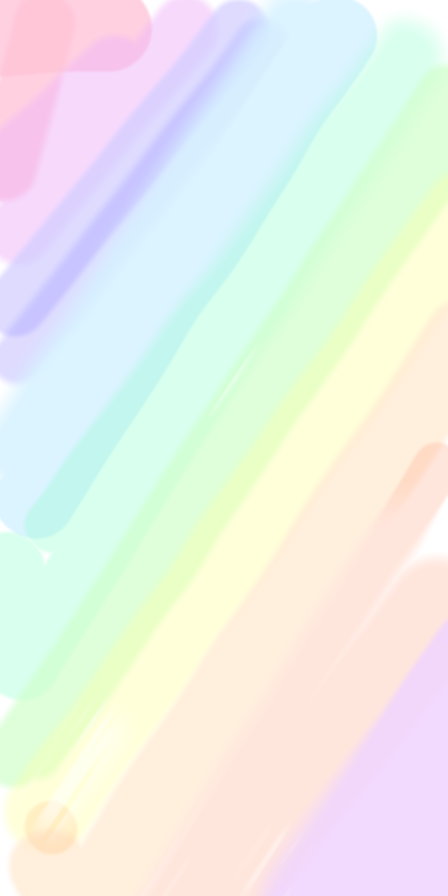
Write a Shadertoy shader that draws this background.

```glsl
// Diagonal pastel rainbow of overlapping translucent brush strokes on white paper.

const vec3 PAPER    = vec3(1.0);
const vec3 PINK     = vec3(1.00, 0.82, 0.88);
const vec3 MAGENTA  = vec3(0.97, 0.85, 0.99);
const vec3 INDIGO   = vec3(0.87, 0.86, 1.00);
const vec3 BLUE     = vec3(0.86, 0.955, 1.00);
const vec3 MINT     = vec3(0.85, 1.00, 0.935);
const vec3 GREEN    = vec3(0.87, 1.00, 0.855);
const vec3 YELLOW   = vec3(1.00, 1.00, 0.855);
const vec3 PEACH    = vec3(1.00, 0.937, 0.865);
const vec3 CORAL    = vec3(1.00, 0.902, 0.865);
const vec3 LAVENDER = vec3(0.95, 0.855, 1.00);

const vec2 ALONG = vec2(0.56, 0.83);    // direction of the brush
const float WOBBLE = 0.010;             // unevenness of stroke edges
const float WOBBLE_SCALE = 7.0;
const vec2 BRISTLES = vec2(85.0, 4.0);  // streak frequency across and along
const float LIFT = 0.55;                // paper showing through dry paint

float hash(vec2 p) {
    vec3 q = fract(vec3(p.xyx) * 0.1031);
    q += dot(q, q.yzx + 33.33);
    return fract((q.x + q.y) * q.z);
}

float noise(vec2 p) {
    vec2 i = floor(p), f = fract(p);
    f = f * f * (3.0 - 2.0 * f);
    return mix(mix(hash(i), hash(i + vec2(1, 0)), f.x),
               mix(hash(i + vec2(0, 1)), hash(i + vec2(1, 1)), f.x), f.y);
}

// Signed distance to a round-ended stroke from a to b
float stroke(vec2 p, vec2 a, vec2 b, float radius) {
    vec2 pa = p - a, ba = b - a;
    float t = clamp(dot(pa, ba) / dot(ba, ba), 0.0, 1.0);
    return length(pa - ba * t) - radius;
}

// Lay paint over a base; wet sets how much the base shows through
vec3 paint(vec3 base, vec3 pigment, float d, float soft, float wet) {
    soft = max(soft, 1.0 / iResolution.x);
    float cover = 1.0 - smoothstep(-soft, soft, d);
    return mix(base, pigment * mix(vec3(1.0), base, wet), cover);
}

// Soft patch where the brush ran dry
float dryPatch(vec2 p, vec2 a, vec2 b, float radius) {
    return 1.0 - smoothstep(-radius, radius * 0.5, stroke(p, a, b, radius));
}

void mainImage(out vec4 fragColor, in vec2 fragCoord) {
    vec2 uv = fragCoord / iResolution.xy * vec2(1.0, 2.0);
    vec2 brush = vec2(dot(uv, vec2(ALONG.y, -ALONG.x)), dot(uv, ALONG));
    vec2 p = uv + WOBBLE * (vec2(noise(uv * WOBBLE_SCALE),
                                 noise(uv * WOBBLE_SCALE + 19.0)) - 0.5);
    vec3 color = PAPER;

    // Pink and magenta corner
    color = paint(color, PINK, stroke(p, vec2(0.0, 1.93), vec2(0.24, 1.94), 0.10), 0.005, 0.4);
    color = paint(color, PINK, stroke(p, vec2(0.01, 1.62), vec2(0.10, 1.95), 0.07), 0.012, 0.3);
    float d = min(stroke(p, vec2(0.04, 1.48), vec2(0.415, 1.935), 0.073),
                  stroke(p, vec2(0.02, 1.62), vec2(0.26, 1.845), 0.078));
    color = paint(color, MAGENTA, d, 0.014, 0.55);

    // Two indigo passes, darker where they cross
    d = stroke(p, vec2(0.035, 1.32), vec2(0.535, 1.93), 0.068);
    color = paint(color, INDIGO, d, 0.010, 0.3);
    d = stroke(p, vec2(0.035, 1.195), vec2(0.585, 1.90), 0.056);
    color = paint(color, INDIGO, d, 0.014, 0.75);

    // Blue and mint
    d = stroke(p, vec2(0.045, 1.0), vec2(0.665, 1.935), 0.082);
    color = paint(color, BLUE, d, 0.035, 0.15);
    d = stroke(p, vec2(0.08, 0.885), vec2(0.75, 1.92), 0.088);
    color = paint(color, BLUE, d, 0.005, 0.0);
    d = min(stroke(p, vec2(0.115, 0.825), vec2(0.90, 1.895), 0.058),
            stroke(p, vec2(0.05, 0.52), vec2(0.91, 1.87), 0.078));
    d = min(d, stroke(p, vec2(0.02, 0.73), vec2(0.05, 0.52), 0.08));
    color = paint(color, MINT, d, mix(0.007, 0.035, smoothstep(0.8, 1.7, uv.y)), 0.75);

    // Green and yellow
    d = min(stroke(p, vec2(0.035, 0.31), vec2(1.0, 1.79), 0.068),
            stroke(p, vec2(0.09, 0.31), vec2(1.02, 1.675), 0.052));
    color = paint(color, GREEN, d, 0.013, 0.35);
    d = stroke(p, vec2(0.11, 0.19), vec2(1.04, 1.53), 0.094);
    color = paint(color, YELLOW, d, 0.016, 0.65);

    // Peach and coral
    d = min(stroke(p, vec2(0.19, -0.03), vec2(1.04, 1.245), 0.09),
            stroke(p, vec2(0.11, 0.06), vec2(0.18, -0.06), 0.09));
    color = paint(color, PEACH, d, 0.012, 0.25);
    d = stroke(p, vec2(0.112, 0.156), vec2(0.115, 0.15), 0.055);
    color = paint(color, PEACH, d, 0.006, 0.8);
    d = min(stroke(p, vec2(0.34, -0.06), vec2(0.977, 0.958), 0.055),
            stroke(p, vec2(0.43, -0.06), vec2(0.977, 0.633), 0.12));
    float coralWet = 0.8 * smoothstep(0.8, 0.95, uv.y);
    color = paint(color, CORAL, d, mix(0.025, 0.006, smoothstep(0.7, 0.9, uv.y)), coralWet);

    // Lavender corner
    d = stroke(p, vec2(0.833, -0.08), vec2(1.185, 0.4375), 0.26);
    color = paint(color, LAVENDER, d, mix(0.035, 0.010, smoothstep(0.1, 0.5, uv.y)), 0.15);

    // Bristle streaks where the paint thins out
    float dry = dryPatch(uv, vec2(0.12, 0.20), vec2(0.22, 0.36), 0.07);
    dry = max(dry, dryPatch(uv, vec2(0.34, 0.03), vec2(0.37, 0.08), 0.04));
    dry = max(dry, dryPatch(uv, vec2(0.60, 0.02), vec2(0.64, 0.09), 0.06));
    dry = max(dry, dryPatch(uv, vec2(0.47, 1.08), vec2(0.57, 1.23), 0.012));
    float streak = smoothstep(0.35, 0.85, noise(brush * BRISTLES));
    color = mix(color, PAPER, LIFT * dry * streak);

    fragColor = vec4(color, 1.0);
}
```
